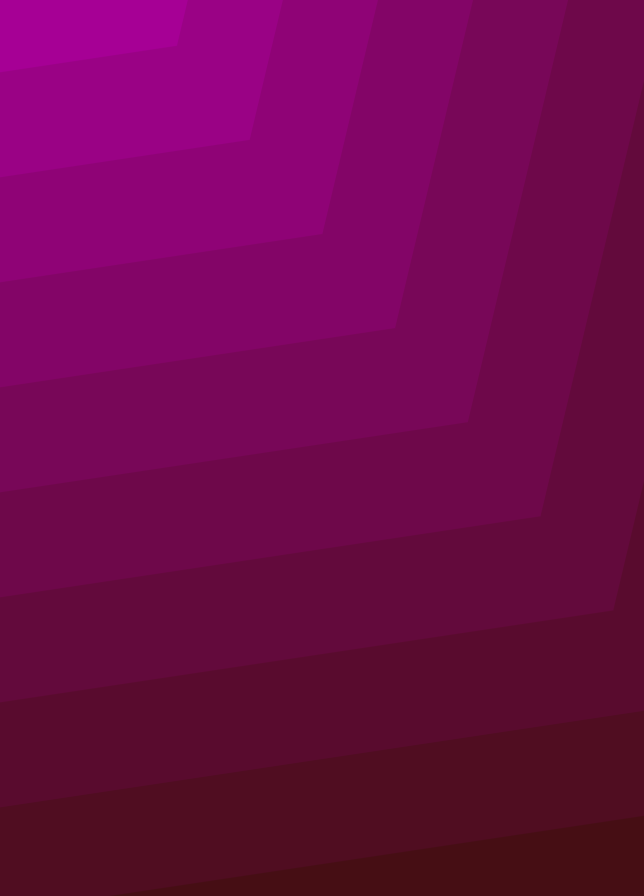
Write a Shadertoy shader that draws this background.

```glsl
// Nested slanted corner bands stepping from magenta at top left to dark maroon.

const vec3 MAGENTA = vec3(0.65, 0.0, 0.585);
const vec3 MAROON = vec3(0.275, 0.055, 0.08);
const float LAST_BAND = 9.0;

// Band coordinate of slanted parallel edges: whole numbers lie on the edges.
float slantedBands(float along, float across, float slope, float start, float spacing) {
    return (along + slope * across - start) / spacing;
}

// Floor with each step softened over the given half width.
float smoothFloor(float value, float halfWidth) {
    float nearest = floor(value + 0.5);
    return nearest - 1.0 + smoothstep(-halfWidth, halfWidth, value - nearest);
}

// Colour ramp, slightly faster near its bright end.
vec3 bandColor(float band) {
    float t = clamp(band / LAST_BAND, 0.0, 1.0);
    t += 0.12 * t * (1.0 - t);
    return mix(MAGENTA, MAROON, t);
}

void mainImage(out vec4 fragColor, in vec2 fragCoord) {
    // Canvas-height units, measured from the top left corner
    vec2 p = vec2(fragCoord.x, iResolution.y - fragCoord.y) / iResolution.y;
    p.x *= 0.71875 * iResolution.y / iResolution.x;

    // Lower and right edges meet in a sharp corner
    float lower = slantedBands(p.y, p.x, 0.15, 0.0807, 0.1172);
    float right = slantedBands(p.x, p.y, 0.2375, 0.2096, 0.1061);
    float level = max(lower, right);

    // Flat bands with antialiased edges
    float halfWidth = 6.5 / iResolution.y;
    float band = smoothFloor(level, halfWidth) + 1.0;
    fragColor = vec4(bandColor(band), 1.0);
}
```
